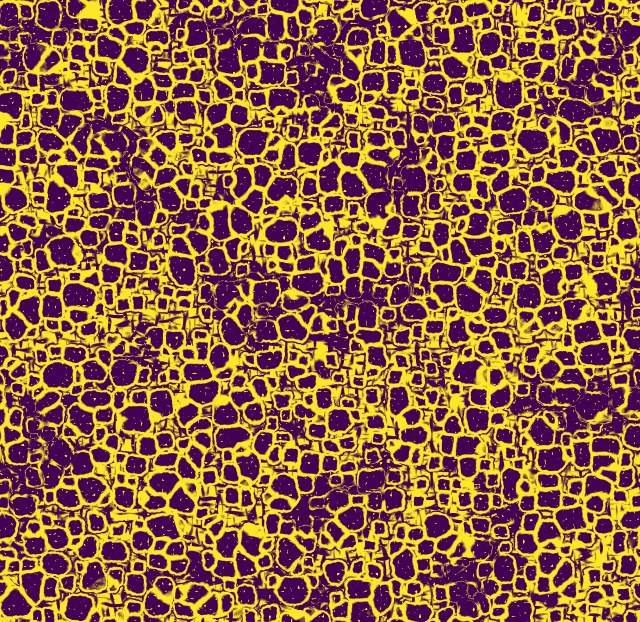
Reproduce this texture procedurally as a WebGL 2 fragment shader.

```glsl
#version 300 es
precision highp float;
// Two-tone maze of rounded dark blocks walled in by bright bands.
// Jittered box distances give blocks, walls and echo outlines; gradient
// noise roughens the edges, opens dark clearings and adds short dashes.

uniform vec2 u_resolution;
out vec4 fragColor;

const vec3 DARK = vec3(0.260, 0.006, 0.328);
const vec3 BRIGHT = vec3(0.990, 0.908, 0.148);

const float CELLS = 29.0;           // block cells per canvas height
const float JITTER = 0.85;          // scatter of block centres
const float HALF_MIN = 0.21;        // smallest block half size, in cells
const float HALF_RANGE = 0.46;      // extra half size of the largest
const float WALL = 0.085;           // half width of walls between blocks
const float RING = 0.14;            // bright band around each block
const float OUTLINE = 0.042;        // half width of the echo outline
const float CLEARING_FREQ = 0.24;   // frequency of large dark clearings
const float CLEARING_LEVEL = 0.13;  // higher gives fewer clearings
const float DASH_LEVEL = 0.17;      // higher gives fewer dashes
const float SOFTNESS = 0.85;        // edge half width, in pixels

// Integer hash of a lattice cell, two values in 0..1
vec2 hash2(vec2 cell) {
    uvec2 q = uvec2(ivec2(cell) + 4096);
    uint h = q.x * 1597334677u ^ q.y * 3812015801u;
    h = (h ^ (h >> 15)) * 2246822519u;
    h = (h ^ (h >> 13)) * 3266489917u;
    h ^= h >> 16;
    return vec2(h & 65535u, h >> 16) / 65535.0;
}

float cornerSlope(vec2 cell, vec2 offset) {
    float angle = 6.28318 * hash2(cell).x;
    return dot(vec2(cos(angle), sin(angle)), offset);
}

// Gradient noise, roughly -0.7..0.7
float noise(vec2 p) {
    vec2 i = floor(p), f = p - i;
    vec2 u = f * f * f * (f * (f * 6.0 - 15.0) + 10.0);
    vec2 e = vec2(1.0, 0.0);
    float low = mix(cornerSlope(i, f), cornerSlope(i + e, f - e), u.x);
    float high = mix(cornerSlope(i + e.yx, f - e.yx),
                     cornerSlope(i + e.xx, f - e.xx), u.x);
    return mix(low, high, u.y);
}

float roundedBox(vec2 p, vec2 halfSize, float radius) {
    vec2 q = abs(p) - halfSize + radius;
    return length(max(q, 0.0)) + min(max(q.x, q.y), 0.0) - radius;
}

// Signed distances to the nearest and second nearest block
vec2 blockDistances(vec2 p) {
    vec2 home = floor(p);
    vec2 nearest = vec2(9.0);
    for (int y = -2; y <= 2; y++) {
        for (int x = -2; x <= 2; x++) {
            vec2 cell = home + vec2(x, y);
            vec2 place = hash2(cell);
            vec2 shape = hash2(cell + vec2(311.0, 173.0));
            vec2 centre = cell + 0.5 + JITTER * (place - 0.5);
            float size = HALF_MIN + HALF_RANGE * shape.x * shape.x;
            float aspect = mix(0.82, 1.22, shape.y);
            float radius = size * mix(0.2, 0.75, shape.x);
            float d = roundedBox(p - centre, size * vec2(aspect, 1.0 / aspect), radius);
            nearest.y = min(nearest.y, max(nearest.x, d));
            nearest.x = min(nearest.x, d);
        }
    }
    return nearest;
}

// Signed field in cell units, positive where dark
float darkField(vec2 p) {
    vec2 bend = vec2(noise(p * 0.8 + 37.0), noise(p * 0.8 + 91.0));
    vec2 d = blockDistances(p + 0.22 * bend);
    float fine = noise(p * 6.0 + 13.0);
    float rough = 0.09 * noise(p * 2.3 + 5.0) + 0.06 * fine;
    float gap = d.x + rough;

    // Blocks, cut apart by walls
    float blocks = min(-gap, 0.5 * (d.y - d.x) - WALL + 0.5 * rough);

    // Large clearings, crossed by broken bright threads
    float broad = noise(p * CLEARING_FREQ + 20.0) + 0.35 * noise(p * 0.7 + 60.0);
    float clearing = 2.5 * (broad - CLEARING_LEVEL);
    float thread = max(abs(noise(p * 1.1 + 47.0)) * 0.8 - 0.05, noise(p * 1.7 + 83.0) * 0.4);
    float open = min(min(gap - 0.8 * RING, clearing), thread);
    float merged = min(min(clearing - 0.45, 0.10 - abs(gap)), 0.25 * noise(p * 1.5 + 29.0));

    // Thin outlines echoing the blocks
    float outline = min(OUTLINE - abs(gap - RING - 0.04), 0.5 * noise(p * 1.2 + 71.0));

    // Short level and upright dashes in the bands
    float level = noise(p * vec2(1.3, 4.6) + 101.0);
    float upright = noise(p * vec2(4.6, 1.3) + 151.0);
    float dashes = min(gap - RING, 0.25 * (max(level, upright) - DASH_LEVEL));

    float dark = max(max(blocks, max(open, merged)), max(outline, dashes));
    return min(dark, 0.3 * (0.43 - fine));
}

void main() {
    vec2 p = gl_FragCoord.xy / u_resolution.y * CELLS;
    float edge = SOFTNESS * CELLS / u_resolution.y;
    float ink = smoothstep(-edge, edge, darkField(p));
    fragColor = vec4(mix(BRIGHT, DARK, ink), 1.0);
}
```
